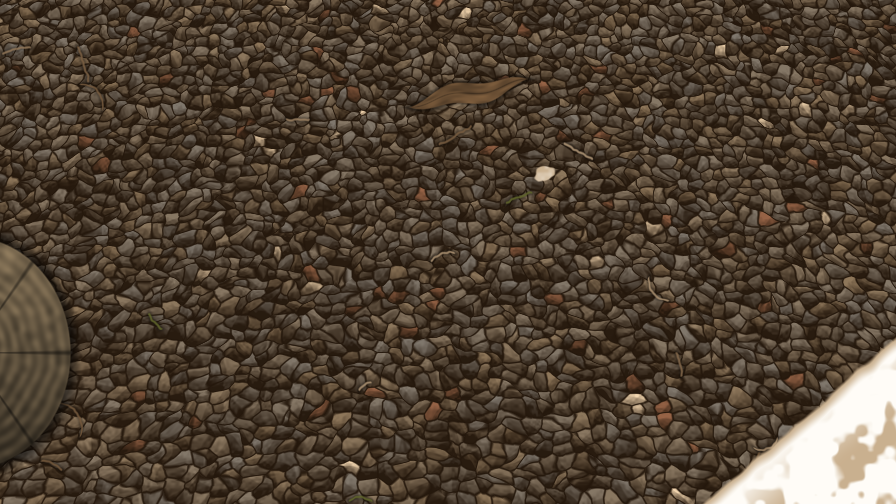
Write a Shadertoy shader that draws this texture.

```glsl
// Dark crushed gravel with twigs, a dry leaf, a domed shell and a sunlit slab corner.

const vec3 GAP_COLOR = vec3(0.14, 0.09, 0.045);
const vec3 STONE_COLOR = vec3(0.45, 0.39, 0.32);
const vec3 RUSSET = vec3(0.50, 0.33, 0.23);
const vec3 TAN = vec3(0.79, 0.69, 0.56);
const vec3 SLAB_WHITE = vec3(1.0, 0.99, 0.97);
const vec3 LEAF_BROWN = vec3(0.43, 0.32, 0.21);
const vec3 SPRIG_GREEN = vec3(0.38, 0.40, 0.17);
const vec3 SHELL_COLOR = vec3(0.43, 0.37, 0.28);
const float NEAR_DENSITY = 30.0;  // stones per canvas height at the bottom
const float FAR_DENSITY = 44.0;   // and at the top
const float FLATTEN = 1.2;
const float GAP_WIDTH = 0.24;
const int TWIGS = 18;

float hash(vec2 p) {
    return fract(sin(dot(p, vec2(127.1, 311.7))) * 43758.5453);
}

vec2 hash2(vec2 p) {
    return vec2(hash(p), hash(p + 19.7));
}

float noise(vec2 p) {
    vec2 i = floor(p), f = fract(p);
    f = f * f * (3.0 - 2.0 * f);
    return mix(mix(hash(i), hash(i + vec2(1, 0)), f.x),
               mix(hash(i + vec2(0, 1)), hash(i + vec2(1, 1)), f.x), f.y);
}

vec2 rotate(vec2 v, float angle) {
    float c = cos(angle), s = sin(angle);
    return vec2(c * v.x + s * v.y, c * v.y - s * v.x);
}

// Coverage of a shape from its signed distance
float cover(float dist, float soft) {
    return 1.0 - smoothstep(-soft, soft, dist);
}

// Angular stones: cells with a stretched, turned metric for each stone
vec3 gravel(vec2 p) {
    float density = mix(NEAR_DENSITY, FAR_DENSITY, p.y);
    vec2 q = vec2((p.x - 0.89) * density,
                  FLATTEN * 0.5 * p.y * (NEAR_DENSITY + density));
    q += 0.6 * vec2(noise(q * 0.8), noise(q * 0.8 + 31.0));
    float first = 9.0, second = 9.0;
    vec2 id = vec2(0), local = vec2(0);
    for (int y = -1; y <= 1; y++)
    for (int x = -1; x <= 1; x++) {
        vec2 cell = floor(q) + vec2(x, y);
        vec2 rel = q - cell - 0.05 - 0.9 * hash2(cell);
        vec2 r = rotate(rel, 3.14 * hash(cell + 5.3));
        float stretch = mix(1.0, 1.4, hash(cell + 8.1));
        r *= vec2(1.0 / stretch, stretch);
        float d = mix(length(r), 1.15 * max(abs(r.x), abs(r.y)), 0.5);
        if (d < first) {
            second = first;
            first = d;
            id = cell;
            local = rel;
        } else second = min(second, d);
    }
    // Light from above, a broken facet and fine mottling
    vec2 facetDir = rotate(vec2(1, 0), 6.28 * hash(id + 2.9));
    float facet = smoothstep(-0.08, 0.08, dot(local, facetDir) - 0.1);
    float tone = 0.60 + 0.6 * (hash(id + 3.7) - 0.5) + 0.55 * local.y;
    tone += 0.25 * (facet - 0.4) * sign(facetDir.y);
    tone += 0.35 * (noise(q * 5.0) - 0.5) + 0.2 * (noise(q * 0.3) - 0.5);
    float solid = smoothstep(0.0, GAP_WIDTH, second - first);
    tone = clamp(tone, 0.05, 1.25) * mix(0.08, 1.0, solid);

    float kind = hash(id + 6.6);
    vec3 stone = STONE_COLOR + vec3(0.025, 0.0, -0.03) * (2.0 * hash(id + 4.4) - 1.0);
    stone = mix(stone, RUSSET, step(0.96, kind));
    stone = mix(stone, TAN, step(0.992, kind));
    return mix(GAP_COLOR, stone, tone);
}

// Bent twigs and a few green sprigs, each with a soft shadow
vec3 addTwigs(vec3 col, vec2 p, float px) {
    for (int i = 0; i < TWIGS; i++) {
        vec2 seed = vec2(float(i) * 1.7, 4.2);
        vec2 center = hash2(seed) * vec2(1.78, 1.0);
        vec2 l = rotate(p - center, 3.14 * hash(seed + 2.0));
        float len = mix(0.012, 0.04, hash(seed + 3.0));
        l.y += (hash(seed + 4.0) - 0.5) * l.x * l.x / len;
        l.y += 0.004 * (noise(l.xx * 90.0 + seed) - 0.5);
        float d = length(vec2(max(abs(l.x) - len, 0.0), l.y)) - 0.0022;
        vec3 twig = mix(LEAF_BROWN, TAN, 0.8 * hash(seed + 5.0));
        twig = mix(twig, SPRIG_GREEN, step(0.82, hash(seed + 6.0)));
        col *= 1.0 - 0.35 * cover(d - 0.003, 0.004);
        col = mix(col, twig, 0.85 * cover(d, px));
    }
    return col;
}

// Dry leaf with a midrib, and one pale chip
vec3 addLitter(vec3 col, vec2 p, float px) {
    vec2 l = rotate(p - vec2(0.93, 0.815), 0.2);
    l.y += 0.006 * sin(l.x * 45.0);
    float leaf = abs(l.y) - 0.021 * (1.0 - l.x * l.x / 0.0144);
    vec3 blade = LEAF_BROWN * (0.75 + 0.4 * noise(l * vec2(40, 160)));
    blade *= 1.0 - 0.3 * cover(abs(l.y) - 0.001, 0.002);
    col *= 1.0 - 0.5 * cover(leaf - 0.004, 0.006);
    col = mix(col, blade, cover(leaf, px));
    vec2 c = p - vec2(1.08, 0.655);
    float chip = length(c * vec2(0.8, 1.0)) - 0.011 - 0.008 * noise(p * 90.0);
    return mix(col, mix(TAN, SLAB_WHITE, 0.4 * noise(p * 130.0)), cover(chip, px));
}

// Ringed dome at the left edge
vec3 addShell(vec3 col, vec2 p, float px) {
    vec2 l = (p - vec2(-0.06, 0.30)) / vec2(0.20, 0.23);
    float r = length(l);
    float rings = 0.5 + 0.5 * sin(r * 55.0 + 3.0 * noise(p * 18.0));
    float seams = smoothstep(0.0, 0.12, abs(sin(atan(l.y, l.x) * 3.5)));
    vec3 shell = SHELL_COLOR * (0.72 + 0.2 * rings + 0.3 * l.y) * mix(0.6, 1.0, seams);
    shell *= 0.85 + 0.3 * noise(p * 60.0);
    col *= 1.0 - 0.6 * cover((r - 1.06) * 0.2, 0.015);
    return mix(col, shell, cover((r - 1.0) * 0.2, px));
}

// Bright slab across the lower right corner
vec3 addSlab(vec3 col, vec2 p) {
    float d = dot(p - vec2(1.40, 0.0), vec2(-0.657, 0.754));
    d += 0.008 * (noise(p * 30.0) - 0.5);
    float stain = noise(p * 22.0) * 0.6 + noise(p * 55.0) * 0.4;
    stain = smoothstep(0.52, 0.68, stain) * smoothstep(0.0, -0.12, d);
    vec3 slab = mix(SLAB_WHITE, TAN, max(stain, smoothstep(-0.025, 0.0, d)));
    return mix(col, slab, cover(d, 0.004));
}

void mainImage(out vec4 fragColor, in vec2 fragCoord) {
    vec2 p = fragCoord / iResolution.y;
    float px = 1.0 / iResolution.y;
    vec3 col = gravel(p);
    col = addTwigs(col, p, px);
    col = addLitter(col, p, px);
    col = addShell(col, p, px);
    fragColor = vec4(addSlab(col, p), 1.0);
}
```
